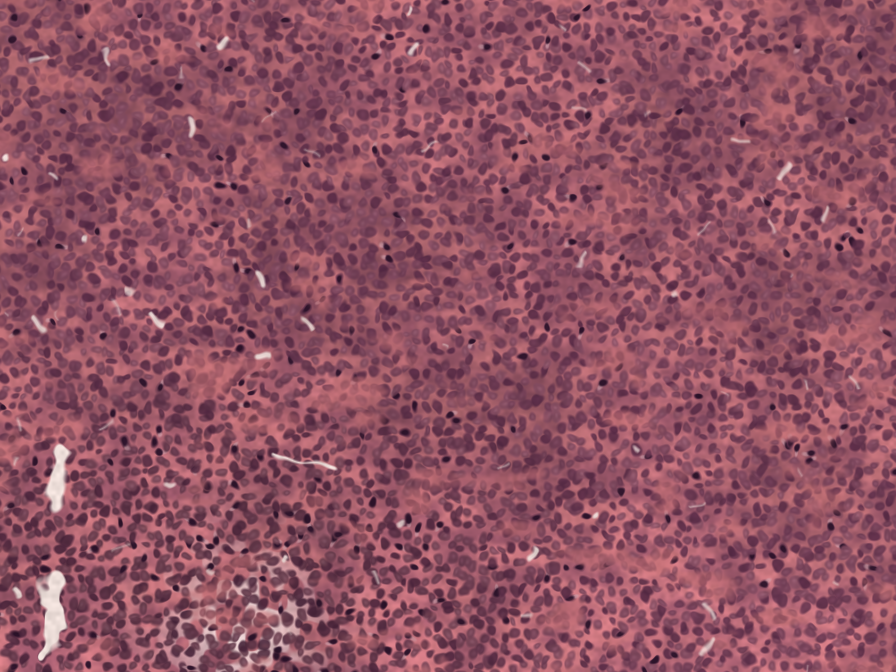
Write a Shadertoy shader that draws this texture.

```glsl
// Stained tissue section: packed purple nuclei in pink stroma with a few pale clefts

// Integer hash (PCG style), two values in 0..1
vec2 hash2(vec2 cell) {
    uvec2 v = uvec2(ivec2(cell) + 4096) * 1664525u + 1013904223u;
    v.x += v.y * 1664525u;
    v.y += v.x * 1664525u;
    v ^= v >> 16u;
    v.x += v.y * 1664525u;
    v.y += v.x * 1664525u;
    v ^= v >> 16u;
    return vec2(v & 0xffffu) / 65535.0;
}

float noise(vec2 p) {
    vec2 i = floor(p), f = fract(p);
    f = f * f * (3.0 - 2.0 * f);
    return mix(mix(hash2(i).x, hash2(i + vec2(1, 0)).x, f.x),
               mix(hash2(i + vec2(0, 1)).x, hash2(i + vec2(1, 1)).x, f.x), f.y);
}

float fbm(vec2 p) {
    return 0.55 * noise(p) + 0.3 * noise(p * 2.1 + 17.0) + 0.15 * noise(p * 4.3 + 41.0);
}

float segmentDistance(vec2 p, vec2 a, vec2 b) {
    vec2 ab = b - a;
    return length(p - a - ab * clamp(dot(p - a, ab) / dot(ab, ab), 0.0, 1.0));
}

// Ragged opening along a segment
float cleft(vec2 p, vec2 a, vec2 b, float width) {
    float ragged = width * (0.1 + 1.7 * noise(p * 55.0));
    return 1.0 - smoothstep(ragged - 0.003, ragged + 0.003, segmentDistance(p, a, b));
}

// Small curved slivers, sparsely scattered
float slivers(vec2 p) {
    vec2 q = p * 17.0, cell = floor(q);
    float cover = 0.0;
    for (int y = -1; y <= 1; y++)
    for (int x = -1; x <= 1; x++) {
        vec2 id = cell + vec2(x, y);
        vec2 place = hash2(id + 300.0), kind = hash2(id + 700.0);
        vec2 d = q - id - place;
        float angle = kind.x * 6.2832;
        vec2 along = vec2(cos(angle), sin(angle)) * 0.22 * place.x;
        d += 0.14 * (vec2(noise(q * 4.0), noise(q * 4.0 + 50.0)) - 0.5);
        float thick = 0.015 + 0.05 * place.y;
        float shape = 1.0 - smoothstep(thick - 0.04, thick + 0.05, segmentDistance(d, -along, along + 0.01));
        cover = max(cover, shape * step(0.82, kind.y) * (0.35 + 0.6 * place.y));
    }
    return cover;
}

// Lays the nuclei over the stroma colour
vec3 addNuclei(vec3 color, vec2 p, float crowding, float lowerLeft) {
    vec2 q = p * 62.0, cell = floor(q);
    q += 0.35 * (vec2(noise(q * 1.3), noise(q * 1.3 + 90.0)) - 0.5);
    for (int y = -2; y <= 2; y++)
    for (int x = -2; x <= 2; x++) {
        vec2 id = cell + vec2(x, y);
        vec2 place = hash2(id), kind = hash2(id + 1000.0), tint = hash2(id + 2000.0);
        vec2 d = q - id - 0.5 - 0.85 * (place - 0.5);
        float angle = kind.x * 6.2832, c = cos(angle), s = sin(angle);
        d = mat2(c, -s, s, c) * d * vec2(0.9, 1.0 + 0.35 * tint.y);
        float r = length(d);
        float radius = mix(0.36, 0.54, kind.y) + 0.12 * (crowding - 0.5);
        float disc = 1.0 - smoothstep(radius - 0.17, radius + 0.15, r);
        vec3 nucleus = mix(vec3(0.32, 0.15, 0.26), vec3(0.53, 0.31, 0.39), tint.x);
        nucleus *= 1.0 - 0.22 * lowerLeft;
        // Paler centre in the lighter nuclei
        nucleus += 0.06 * tint.x * (1.0 - smoothstep(0.0, 0.3, r));
        color = mix(color, nucleus, disc * 0.88);
        // Shrunken black nuclei, some with a pale rim on one side
        float dense = step(0.96 - 0.06 * lowerLeft, tint.y);
        float rim = 1.0 - smoothstep(0.1, 0.4, length(d - vec2(0.45, 0.1)));
        color = mix(color, vec3(0.82, 0.64, 0.68), dense * rim * 0.6 * step(0.5, place.x));
        float core = 1.0 - smoothstep(0.18, 0.45, r);
        color = mix(color, vec3(0.15, 0.06, 0.15), dense * core * 0.9);
    }
    return color;
}

void mainImage(out vec4 fragColor, in vec2 fragCoord) {
    vec2 p = fragCoord / iResolution.y;
    float crowding = fbm(p * 5.0 + 8.0);
    float lowerLeft = 1.0 - smoothstep(0.1, 0.6, length((p - vec2(0.3, 0.1)) * vec2(0.8, 1.2)));

    // Pink stroma with redder, brighter streaks
    float streak = fbm(p * vec2(22.0, 34.0));
    vec3 color = mix(vec3(0.57, 0.32, 0.39), vec3(0.77, 0.45, 0.48), smoothstep(0.2, 0.8, streak));
    color *= 1.04 - 0.14 * smoothstep(0.3, 0.75, crowding) + 0.08 * (1.0 - smoothstep(0.0, 0.45, p.y));

    // Loosened gaps between cells near the lower left
    float loose = exp(-90.0 * dot(p - vec2(0.36, 0.07), p - vec2(0.36, 0.07)));
    float gap = loose * smoothstep(0.42, 0.6, noise(p * 48.0));
    color = mix(color, vec3(0.92, 0.84, 0.84), gap);

    color = addNuclei(color, p, crowding, lowerLeft);

    // Pink fibres that cover the nuclei in places
    float fibre = smoothstep(0.58, 0.78, fbm(p * vec2(13.0, 24.0) + 60.0));
    color = mix(color, vec3(0.76, 0.43, 0.45), 0.6 * fibre);

    // Open clefts
    vec2 w = p + 0.016 * (vec2(noise(p * 38.0), noise(p * 38.0 + 30.0)) - 0.5);
    float opening = slivers(p);
    opening = max(opening, cleft(w, vec2(0.080, 0.25), vec2(0.088, 0.33), 0.009));
    opening = max(opening, cleft(w, vec2(0.070, 0.03), vec2(0.078, 0.13), 0.014));
    opening = max(opening, cleft(w, vec2(0.41, 0.32), vec2(0.50, 0.305), 0.003));
    color = mix(color, vec3(0.93, 0.87, 0.85), opening);

    // Fine grain of the stain
    color *= 0.94 + 0.12 * noise(p * 150.0);
    fragColor = vec4(color, 1.0);
}
```
